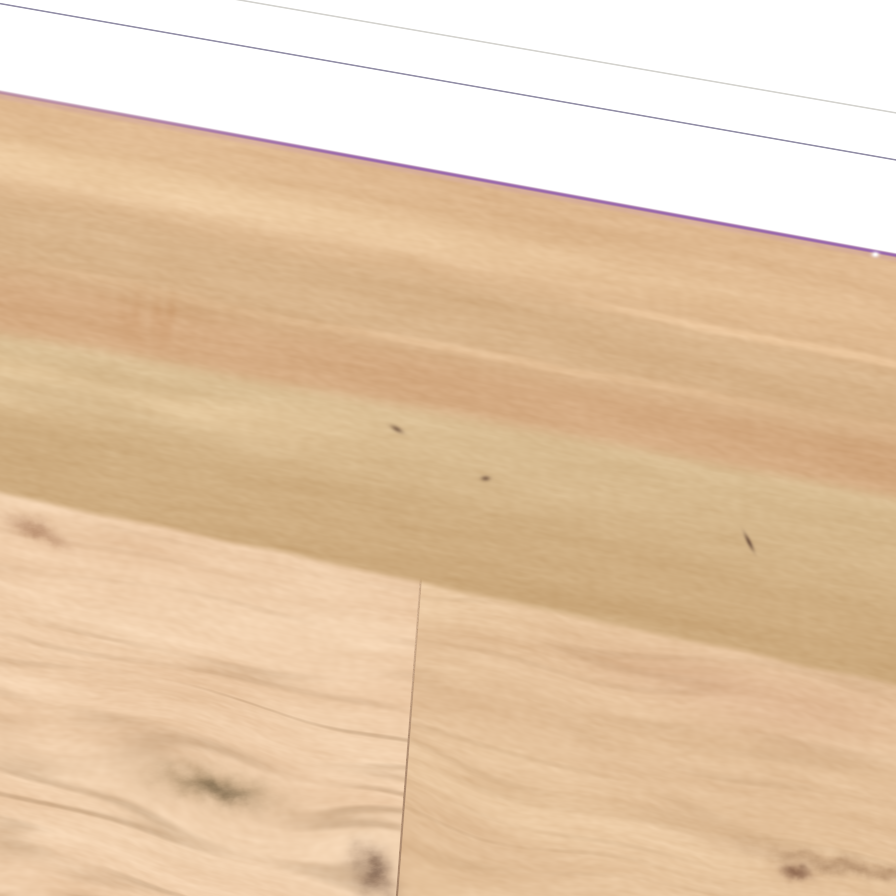
A Shadertoy shader for this texture:

```glsl
// Slanted pale wood planks beneath a white board with thin seams and a violet rim.
// Sloped half-planes separate the planks; stretched gradient noise makes the grain,
// and rotated soft ellipses make the knots, tints and specks.

const float GRAIN_SLOPE = .19;

vec2 hashGrad(vec2 cell) {
  vec3 h = fract(vec3(cell.xyx) * vec3(.1031, .1030, .0973));
  h += dot(h, h.yzx + 33.33);
  return fract((h.xx + h.yz) * h.zy) * 2. - 1.;
}

float noise(vec2 p) {
  vec2 i = floor(p), f = fract(p), e = vec2(0, 1);
  vec2 u = f * f * f * (f * (f * 6. - 15.) + 10.);
  float low = mix(dot(hashGrad(i), f), dot(hashGrad(i + e.yx), f - e.yx), u.x);
  float high = mix(dot(hashGrad(i + e), f - e), dot(hashGrad(i + 1.), f - 1.), u.x);
  return mix(low, high, u.y);
}

float fbm(vec2 p) {
  float sum = 0., amp = .6;
  for (int i = 0; i < 4; i++) {
    sum += amp * noise(p);
    p = p * 2.03 + 17.3;
    amp *= .5;
  }
  return sum;
}

// Signed distance to a falling line, positive above it.
float lineDist(vec2 p, float height, float slope) {
  return (p.y - height + slope * p.x) * inversesqrt(1. + slope * slope);
}

float above(float d, float blur) { return smoothstep(-blur, blur, d); }

float stroke(float d, float width, float blur) {
  return 1. - smoothstep(width, width + blur, abs(d));
}

// Soft rotated ellipse.
float spot(vec2 p, vec2 centre, vec2 radius, float angle) {
  float c = cos(angle), s = sin(angle);
  vec2 q = mat2(c, -s, s, c) * (p - centre) / radius;
  return exp(-dot(q, q));
}

vec3 addGrain(vec3 col, vec2 q, float strength) {
  float shade = .085 * fbm(q * vec2(2.5, 24)) + .055 * fbm(q * vec2(12, 95) + 5.);
  shade += .035 * noise(q * vec2(75, 190));
  return col + strength * shade * vec3(.8, 1, 1.15);
}

vec3 upperPlanks(vec2 p, vec2 q, float blur) {
  float split = lineDist(p, .785, .19), seam = lineDist(p, .629, .185);
  float wave = .014 * fbm(q * vec2(5, 9));
  float patches = above(noise(q * vec2(4, 25) + 2.), .3);
  vec3 top = mix(vec3(.87, .72, .56), vec3(.93, .80, .64), spot(q, vec2(.1, .825), vec2(.75, .03), 0.));
  vec3 middle = mix(vec3(.845, .705, .545), vec3(.83, .665, .505), stroke(seam - .03 + wave, .008, .055));
  vec3 lower = mix(vec3(.80, .665, .49), vec3(.855, .745, .58), above(seam + .085 + 2. * wave, .09));
  vec3 col = mix(middle, top, above(split + wave, .025));
  col = mix(lower, col, above(seam + wave * .4, .01 + blur));
  // Pale streaks and flecks.
  float pale = stroke(split + wave, .001, .007) * above(p.x - .5, .3);
  pale += .8 * stroke(seam - .075 + wave, .001, .007);
  pale += spot(q, vec2(.08, .59), vec2(.28, .04), 0.);
  col += .055 * pale * patches;
  // Cross-grain curl.
  float curl = spot(p, vec2(.175, .645), vec2(.05, .035), -.1);
  col -= curl * vec3(.03, .05, .06) * (.5 + 1.3 * noise(p * vec2(75, 18)));
  return addGrain(col, q, .8);
}

vec3 lowerPlanks(vec2 p, vec2 q, float blur) {
  float joint = p.x - .443 - .0755 * p.y;
  float right = above(joint, blur);
  // Grain bends around the two knots.
  vec2 bent = q + vec2(right * 7., 0);
  bent.y += .035 * noise(q * vec2(4, 5) + right * 9.);
  bent.y -= .7 * (p.y - .12) * spot(p, vec2(.23, .12), vec2(.16, .08), -.25);
  bent.y -= .6 * (p.y - .03) * spot(p, vec2(.417, .03), vec2(.09), 0.);
  float light = above(fbm(bent * vec2(3, 12)), .4);
  vec3 leftTone = mix(vec3(.92, .78, .64), vec3(.96, .84, .71), light);
  vec3 rightTone = mix(vec3(.88, .74, .59), vec3(.92, .79, .64), light);
  rightTone -= vec3(.03, .05, .04) * spot(p, vec2(.85, .22), vec2(.2, .04), -.2);
  vec3 col = addGrain(mix(leftTone, rightTone, right), bent, .85);
  // Thin broken growth lines, strongest low on the left board.
  float rings = stroke(noise(bent * vec2(2.2, 27) + 3.), .01, .1);
  rings *= above(noise(bent * vec2(9, 14)) + .05, .3);
  col -= .11 * rings * mix(1. - .8 * above(p.y - .25, .12), .3, right);
  float ink = mix(.65, .3, smoothstep(.12, .32, p.y));
  return mix(col, vec3(.55, .42, .33), ink * stroke(joint, .0003, .001 + .6 * blur));
}

vec3 addKnots(vec3 col, vec2 p) {
  vec2 r = p + .016 * vec2(fbm(p * 28.), fbm(p * 32. + 8.));
  float rough = .8 + .6 * fbm(p * vec2(45, 90));
  col = mix(col, vec3(.62, .51, .37), .7 * rough * spot(r, vec2(.235, .123), vec2(.07, .019), -.22));
  col = mix(col, vec3(.38, .32, .23), .6 * rough * spot(r, vec2(.245, .117), vec2(.03, .01), -.3));
  col = mix(col, vec3(.38, .27, .21), .8 * rough * spot(r, vec2(.417, .027), vec2(.018, .026), .45));
  col = mix(col, vec3(.58, .40, .29), .6 * rough * spot(r, vec2(.042, .407), vec2(.03, .009), -.4));
  col = mix(col, vec3(.42, .27, .20), .65 * spot(r, vec2(.888, .026), vec2(.015, .008), -.2));
  col = mix(col, vec3(.55, .40, .28), .55 * rough * spot(r, vec2(.95, .032), vec2(.11, .009), -.18));
  // Small specks and a slanted nick.
  float specks = spot(p, vec2(.443, .521), vec2(.007, .003), -.5);
  specks += spot(p, vec2(.542, .466), vec2(.005, .003), 0.);
  specks += 1.2 * spot(p, vec2(.836, .395), vec2(.01, .0025), -1.1);
  return mix(col, vec3(.43, .32, .25), .7 * specks);
}

vec3 whiteBoard(vec2 p, float blur) {
  float soft = .0006 + .6 * blur;
  vec3 col = mix(vec3(1), vec3(.46, .44, .56), .8 * stroke(lineDist(p, .996, .1745), .0002, soft));
  return mix(col, vec3(.72, .71, .68), .6 * stroke(lineDist(p, 1.046, .172), .0002, soft));
}

void mainImage(out vec4 fragColor, in vec2 fragCoord) {
  vec2 p = fragCoord / iResolution.xy;
  float blur = 1. / iResolution.y;
  vec2 q = vec2(p.x, p.y + GRAIN_SLOPE * p.x);
  float plankEdge = lineDist(p, .4505, .215) + .003 * noise(p * vec2(14, 3));
  float rimDist = lineDist(p, .898, .182);
  vec3 col = mix(lowerPlanks(p, q, blur), upperPlanks(p, q, blur), above(plankEdge, .004 + blur));
  col = mix(addKnots(col, p), whiteBoard(p, blur), above(rimDist, .001 + blur));
  // Violet rim, faint at the left, with a pink bleed and a glint.
  col = mix(col, vec3(.80, .63, .68), .35 * stroke(rimDist + .004, .001, .006));
  float rim = stroke(rimDist + .001, .0002, .0025 + .5 * blur);
  col = mix(col, vec3(.55, .35, .68), rim * mix(.4, .85, smoothstep(0., .45, p.x)));
  col = mix(col, vec3(1), spot(p, vec2(.977, .716), vec2(.004, .003), 0.));
  fragColor = vec4(clamp(col, 0., 1.), 1);
}
```
